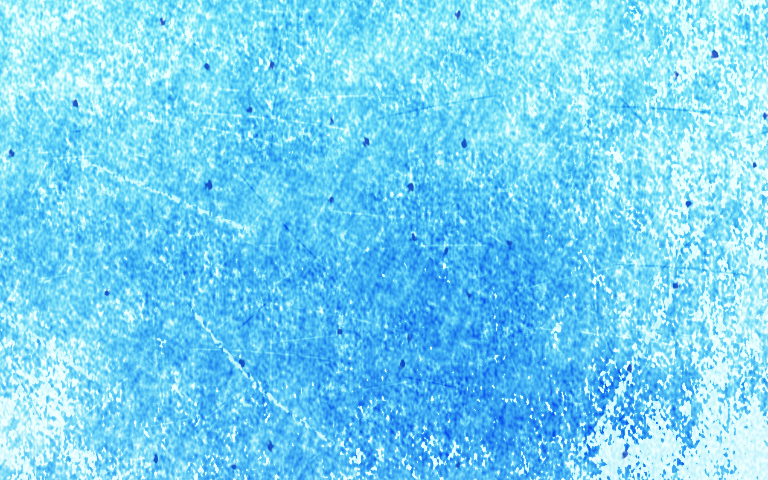
Write a Shadertoy shader that draws this texture.

```glsl
vec2 hash2(vec2 p) {
    vec3 q = fract(p.xyx * vec3(0.1031, 0.1030, 0.0973));
    q += dot(q, q.yzx + 33.33);
    return fract((q.xx + q.yz) * q.zy);
}

float gradientDot(vec2 cell, vec2 offset) {
    float a = 6.2832 * hash2(cell).x;
    return dot(vec2(cos(a), sin(a)), offset);
}

float noise(vec2 p) {
    vec2 i = floor(p), f = fract(p);
    vec2 u = f * f * f * (f * (f * 6.0 - 15.0) + 10.0);
    vec2 e = vec2(1, 0);
    return 1.5 * mix(mix(gradientDot(i, f), gradientDot(i + e, f - e), u.x),
                     mix(gradientDot(i + e.yx, f - e.yx), gradientDot(i + 1.0, f - 1.0), u.x), u.y);
}

float fbm(vec2 p) {
    float sum = 0.0, amp = 0.6;
    for (int i = 0; i < 4; i++) {
        sum += amp * noise(p);
        p = mat2(1.6, 1.2, -1.2, 1.6) * p + 7.3;
        amp *= 0.65;
    }
    return sum;
}

vec2 turn(vec2 p, float a) {
    return vec2(cos(a) * p.x + sin(a) * p.y, cos(a) * p.y - sin(a) * p.x);
}

float blob(vec2 p, vec2 centre, vec2 size) {
    vec2 q = (p - centre) / size;
    return exp(-dot(q, q));
}

// Soft line from a to b, bowed sideways and fading at both ends
float scratch(vec2 p, vec2 a, vec2 b, float bow, float width) {
    vec2 d = b - a;
    float len = length(d);
    vec2 q = vec2(dot(p - a, d), dot(p - a, vec2(-d.y, d.x))) / len;
    float t = q.x / len;
    float edge = 1.0 / iResolution.y;
    float line = 1.0 - smoothstep(width - edge, width + edge, abs(q.y - bow * t * (1.0 - t)));
    return line * smoothstep(0.0, 0.1, t) * smoothstep(1.0, 0.9, t);
}

vec3 icePalette(float tone) {
    vec3 shades[7] = vec3[7](
        vec3(0.04, 0.32, 0.93), vec3(0.12, 0.49, 0.93), vec3(0.20, 0.64, 0.94),
        vec3(0.31, 0.76, 0.96), vec3(0.47, 0.87, 0.97), vec3(0.71, 0.95, 0.98),
        vec3(0.93, 1.00, 1.00));
    tone = clamp(tone, 0.0, 5.999);
    int i = int(tone);
    return mix(shades[i], shades[i + 1], fract(tone));
}

void mainImage(out vec4 fragColor, in vec2 fragCoord) {
    vec2 p = fragCoord / iResolution.y;
    float aspect = iResolution.x / iResolution.y;
    vec2 warped = p + 0.06 * vec2(fbm(p * 5.0), fbm(p * 5.0 + 40.0));

    // Broad light and deep areas
    float deep = blob(warped, vec2(0.92, 0.32), vec2(0.40, 0.28));
    float right = smoothstep(0.95, 1.55, warped.x);
    float corner = blob(warped, vec2(0.03, 0.14), vec2(0.22, 0.18));
    float tone = 3.35 - 1.4 * deep + 1.1 * right + 1.3 * corner;
    tone += 1.3 * blob(warped, vec2(0.1, 0.88), vec2(0.35, 0.25));
    tone += 0.7 * blob(warped, vec2(1.0, 0.9), vec2(0.3, 0.3));
    tone -= 1.3 * blob(warped, vec2(1.35, 0.1), vec2(0.25, 0.17));
    tone += 0.9 * fbm(p * 5.0 + 11.0) + 0.9 * fbm(p * vec2(17, 13));

    // Patchy brushed streaks in three directions
    float patches = smoothstep(-0.4, 0.5, fbm(p * 6.0 + 21.0));
    tone += (0.3 + 0.5 * patches + 0.4 * right) * noise(p * vec2(95, 8));
    tone += 0.8 * (1.0 - patches) * noise(turn(p, 1.05) * vec2(6, 95));
    tone += 0.5 * noise(turn(p, -0.45) * vec2(8, 100));

    // Fine grain of uneven strength, with crisp pale scuffs
    float grain = noise(p * vec2(165, 105)) + 0.8 * noise(turn(p, 0.6) * vec2(110, 55) + 9.0);
    float scuff = fbm(p * vec2(50, 34) + 60.0);
    tone += (0.95 + 0.6 * patches) * grain + 0.8 * scuff;
    tone += 0.8 * smoothstep(0.22, 0.4, scuff + 0.2 * grain) * (0.4 + patches);

    // Flaked white paint towards the right and the lower edge
    float lower = smoothstep(0.36, 0.0, warped.y);
    float wear = 0.52 * right + 0.34 * lower + 0.4 * corner;
    float flake = 0.45 * fbm(p * vec2(13, 8) + 3.0) + 0.5 * fbm(p * vec2(48, 30) + 5.0) + 0.3 * grain;
    float chips = smoothstep(0.55, 0.68, flake + wear);
    tone = mix(tone, 5.8 + 0.5 * grain, 0.9 * chips);

    // Scattered hairline scratches, mostly pale
    float breaks = smoothstep(-0.4, 0.2, noise(p * 38.0));
    for (int i = 0; i < 110; i++) {
        vec2 h = hash2(vec2(i, 4)), k = hash2(vec2(i, 19));
        vec2 start = vec2(h.x * aspect, h.y);
        float angle = i % 3 == 0 ? 0.5 * k.x - 0.25 : 0.6 + 1.9 * k.x;
        vec2 end = start + (0.05 + 0.35 * k.y * k.y) * vec2(cos(angle), sin(angle));
        float strength = i % 5 == 0 ? -1.5 : 1.2;
        tone += strength * breaks * scratch(p, start, end, 0.06 * (k.y - 0.5), 0.0012 + 0.0014 * h.y);
    }

    // Wide ragged gouges
    vec2 ragged = p + 0.006 * vec2(noise(p * 70.0), noise(p * 70.0 + 30.0));
    float gouge = scratch(ragged, vec2(0.13, 0.68), vec2(0.54, 0.51), 0.01, 0.004);
    gouge += scratch(ragged, vec2(0.38, 0.39), vec2(0.72, 0.06), -0.12, 0.004);
    gouge += scratch(ragged, vec2(-0.03, 0.36), vec2(0.21, 0.2), 0.02, 0.007);
    gouge += scratch(ragged, vec2(1.18, 0.0), vec2(1.5, 0.6), -0.05, 0.006);
    gouge += scratch(ragged, vec2(1.22, 0.7), vec2(1.25, 1.02), 0.04, 0.007);
    tone = mix(tone, 5.7, 0.85 * min(gouge, 1.0) * smoothstep(-0.6, 0.1, grain));

    // Sparse dark specks
    vec2 cell = floor(p * 11.0), seed = hash2(cell + 50.0);
    vec2 spot = fract(p * 11.0) - 0.2 - 0.6 * seed;
    float radius = 0.015 + 0.03 * seed.y;
    float speck = step(0.88, hash2(cell + 83.0).y)
                * (1.0 - smoothstep(radius, radius + 0.05, length(spot * vec2(1.0, 0.7)) + 0.03 * grain));

    // Cyan tint above, purer blue below
    vec3 color = icePalette(tone);
    color.g += 0.08 * (p.y - 0.45) * (1.0 - color.r);
    color = mix(color, vec3(0.05, 0.25, 0.75), 0.85 * speck);
    fragColor = vec4(color, 1.0);
}
```
